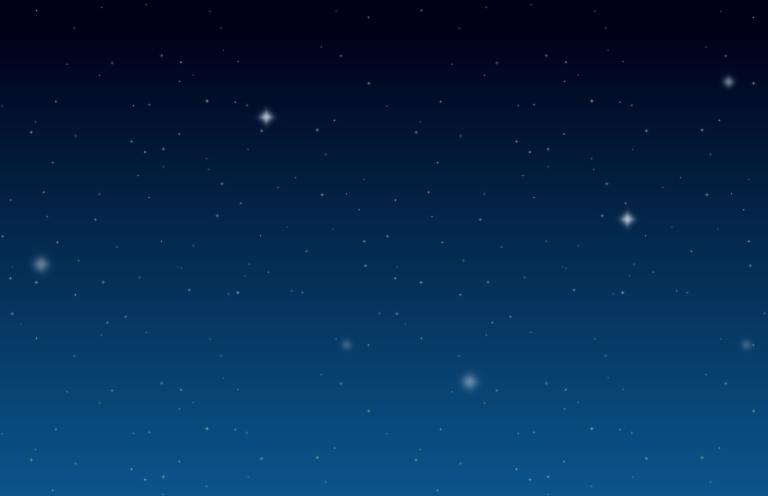
Give the GLSL for this background, as a Shadertoy shader.

```glsl
const vec3 SKY_TOP = vec3(0.0, 0.0, 0.092);
const vec3 SKY_MIDDLE = vec3(0.012, 0.150, 0.292);
const vec3 SKY_BOTTOM = vec3(0.042, 0.335, 0.550);
const float TOP_DEPTH = 0.06;      // depth at which the sky starts to lighten
const float MIDDLE_DEPTH = 0.45;

const vec3 STAR_COLOR = vec3(0.60, 0.72, 0.62);
const vec2 STAR_TILE = vec2(0.7758, 0.6606);
const vec2 STAR_CELLS = vec2(9.0, 7.0);
const int STAR_LAYERS = 2;
const float STAR_DENSITY = 0.75;
const float STAR_MIN_RADIUS = 0.0014;
const float STAR_MAX_RADIUS = 0.0029;

const vec3 GLOW_COLOR = vec3(0.82, 0.87, 0.92);
const int GLOW_COUNT = 7;
// Centre x, centre y, radius, opacity; lengths in canvas heights
const vec4 GLOWS[GLOW_COUNT] = vec4[](
    vec4(0.537, 0.764, 0.0115, 0.82),
    vec4(1.469, 0.835, 0.0100, 0.52),
    vec4(1.265, 0.558, 0.0115, 0.82),
    vec4(0.083, 0.467, 0.0145, 0.45),
    vec4(0.699, 0.305, 0.0100, 0.24),
    vec4(1.505, 0.305, 0.0100, 0.24),
    vec4(0.947, 0.230, 0.0145, 0.45)
);

vec3 hash3(vec3 p) {
    p = fract(p * vec3(0.1031, 0.1030, 0.0973));
    p += dot(p, p.yxz + 33.33);
    return fract((p.xxy + p.yxx) * p.zyx);
}

vec3 skyColor(float depth) {
    vec3 upper = mix(SKY_TOP, SKY_MIDDLE, smoothstep(0.0, 1.0, 0.0)
        + clamp((depth - TOP_DEPTH) / (MIDDLE_DEPTH - TOP_DEPTH), 0.0, 1.0));
    return mix(upper, SKY_BOTTOM, clamp((depth - MIDDLE_DEPTH) / (1.0 - MIDDLE_DEPTH), 0.0, 1.0));
}

// Soft spot; pointed = 0 is round, 1 is a diamond
float softSpot(vec2 offset, float radius, float pointed) {
    float round_ = length(offset);
    float diamond = 0.85 * (abs(offset.x) + abs(offset.y));
    float d = mix(round_, diamond, pointed) / radius;
    return exp(-d * d);
}

// One jittered star per occupied cell, in a tile that repeats
float starLayer(vec2 p, float layer, float pixel) {
    vec2 cellSize = STAR_TILE / STAR_CELLS;
    vec2 grid = p / cellSize + layer * vec2(0.37, 0.53);
    vec3 key = vec3(mod(floor(grid), STAR_CELLS), layer) + 1.0;
    vec3 place = hash3(key);
    vec3 look = hash3(key + 57.0);
    vec2 offset = (fract(grid) - mix(vec2(0.08), vec2(0.92), place.xy)) * cellSize;
    float radius = max(mix(STAR_MIN_RADIUS, STAR_MAX_RADIUS, look.x), 0.6 * pixel);
    float opacity = mix(0.25, 0.75, look.y) * step(place.z, STAR_DENSITY);
    return opacity * softSpot(offset, radius, 0.7);
}

void mainImage(out vec4 fragColor, in vec2 fragCoord) {
    float pixel = 1.0 / iResolution.y;
    vec2 p = fragCoord * pixel;
    float depth = 1.0 - p.y;
    vec3 color = skyColor(depth);

    // Small stars
    for (int i = 0; i < STAR_LAYERS; i++) {
        color = mix(color, STAR_COLOR, starLayer(vec2(p.x, depth), float(i), pixel));
    }

    // Large blurred lights, the brighter the more pointed
    for (int i = 0; i < GLOW_COUNT; i++) {
        vec4 glow = GLOWS[i];
        float spot = softSpot(p - glow.xy, glow.z, glow.w * glow.w);
        color = mix(color, GLOW_COLOR, glow.w * spot);
    }

    fragColor = vec4(color, 1.0);
}
```
